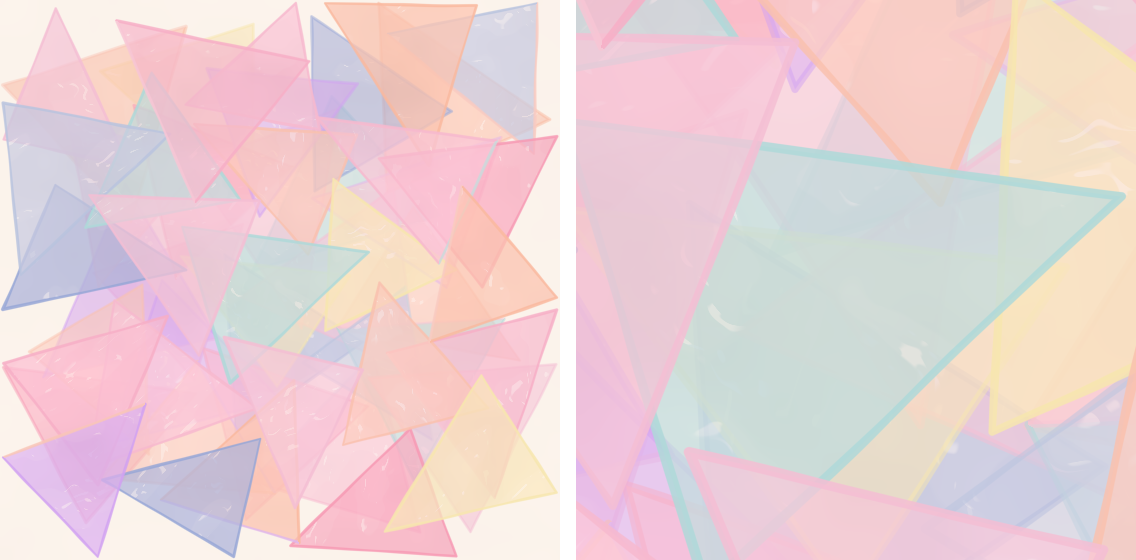
Left, the full canvas; right, a detail of the centre.
Give the GLSL for this background, as a Shadertoy shader.

```glsl
// Overlapping translucent pastel triangles with hand-drawn outlines on cream paper.
// Two jittered grids (a back and a front layer) are visited in shuffled order;
// each triangle gets a washed fill, pale brush flecks and three tinted strokes.

#define SIDE 5
#define BACK_RADIUS 0.175
#define FRONT_RADIUS 0.166
#define BACK_ALPHA 0.62
#define FRONT_ALPHA 0.74
#define JITTER 0.08
#define STROKE 0.0027
#define WOBBLE 0.0024
#define SOFTEN 0.20
#define PAPER vec3(0.985, 0.952, 0.922)
#define SEED 3.0

const vec3 BLUSH = vec3(0.97, 0.84, 0.86);
const vec3 LEMON = vec3(0.97, 0.91, 0.70);
const vec3 PALETTE[10] = vec3[10](
    vec3(0.97, 0.62, 0.72), vec3(0.98, 0.74, 0.64), vec3(0.97, 0.74, 0.82),
    vec3(0.61, 0.67, 0.85), vec3(0.97, 0.70, 0.79), vec3(0.83, 0.65, 0.95),
    vec3(0.98, 0.77, 0.70), vec3(0.70, 0.86, 0.86), vec3(0.96, 0.76, 0.84),
    vec3(0.74, 0.78, 0.88));

float hash(vec2 p) {
    vec3 q = fract(vec3(p.xyx) * 0.1031);
    q += dot(q, q.yzx + 33.33);
    return fract((q.x + q.y) * q.z);
}

float noise(vec2 p) {
    vec2 i = floor(p), f = fract(p);
    f = f * f * (3.0 - 2.0 * f);
    return mix(mix(hash(i), hash(i + vec2(1, 0)), f.x),
               mix(hash(i + vec2(0, 1)), hash(i + vec2(1, 1)), f.x), f.y);
}

float segmentDistance(vec2 p, vec2 a, vec2 b) {
    vec2 e = b - a, v = p - a;
    return length(v - e * clamp(dot(v, e) / dot(e, e), 0.0, 1.0));
}

// Distance inside the edge from a to b, positive on its left
float edgeInner(vec2 p, vec2 a, vec2 b) {
    vec2 e = normalize(b - a);
    return dot(p - a, vec2(-e.y, e.x));
}

// Corner k of a triangle, kept inside the sheet
vec2 corner(vec2 center, float radius, float turn, float id, float k) {
    float a = turn + 2.0944 * k + 0.55 * (hash(vec2(id, k + 20.0)) - 0.5);
    float r = radius * mix(0.87, 1.2, hash(vec2(id, k + 30.0)));
    return clamp(center + r * vec2(cos(a), sin(a)), 0.006, 0.994);
}

// Outline ink: mostly a deeper tint, now and then a softened second pastel
vec3 edgeInk(vec3 tint, vec3 accent, float id, float k) {
    return mix(tint * (0.92 + 0.08 * tint), accent, step(0.82, hash(vec2(id, k + 40.0))));
}

void mainImage(out vec4 fragColor, in vec2 fragCoord) {
    float scale = min(iResolution.x, iResolution.y);
    vec2 uv = (fragCoord - 0.5 * iResolution.xy) / scale + 0.5;
    float aa = 0.8 / scale;

    // Brush unevenness shared by all sheets
    vec2 sway = vec2(noise(uv * 14.0), noise(uv * 14.0 + 50.0)) - 0.5;
    vec2 p = uv + WOBBLE * sway;
    float tone = noise(uv * 6.0) - 0.5 + 0.4 * (noise(uv * 24.0) - 0.5);
    float width = STROKE * mix(0.6, 1.2, noise(uv * 18.0 + 9.0));
    vec2 bent = uv + 0.02 * noise(uv * 45.0);
    vec3 color = PAPER + 0.006 * tone;

    const int layerCount = SIDE * SIDE;
    for (int n = 0; n < 2 * layerCount; n++) {
        // Placement: shuffled grid cell plus jitter
        bool front = n >= layerCount;
        int i = front ? n - layerCount : n;
        int cell = (i * 7 + (front ? 3 : 11)) % layerCount;
        vec2 grid = vec2(cell % SIDE, cell / SIDE) / float(SIDE - 1) - 0.5;
        vec2 center = 0.5 + grid * (front ? 0.74 : 0.6);
        float radius = front ? FRONT_RADIUS : BACK_RADIUS;
        if (distance(uv, center) > 1.4 * radius + JITTER) continue;

        float id = float(n) + SEED * 61.0;
        center += JITTER * (vec2(hash(vec2(id, 1.0)), hash(vec2(id, 2.0))) - 0.5);
        radius *= mix(0.85, 1.15, hash(vec2(id, 3.0)));
        if (distance(uv, center) > 1.25 * radius + 0.01) continue;

        // Shape
        float turn = 6.2832 * hash(vec2(id, 4.0));
        vec2 a = corner(center, radius, turn, id, 0.0);
        vec2 b = corner(center, radius, turn, id, 1.0);
        vec2 c = corner(center, radius, turn, id, 2.0);
        float inner = min(edgeInner(p, a, b), min(edgeInner(p, b, c), edgeInner(p, c, a)));
        if (inner < -2.0 * STROKE - aa) continue;

        // Colour: an even cycle through the palette, with a few lemon sheets
        int hue = (i * 3 + i / 10 + (front ? 0 : 4)) % 10;
        vec3 tint = i % 13 == 5 ? LEMON : PALETTE[hue];

        // Watery fill: soft tone, faint angular patches and sparse thin flecks
        vec2 grain = vec2(cos(turn), sin(turn));
        vec2 q = vec2(dot(bent, grain), dot(bent, vec2(-grain.y, grain.x))) + id * 1.7;
        float patches = smoothstep(0.60, 0.66, noise(q * vec2(11.0, 25.0)));
        float flecks = patches * smoothstep(0.80, 0.90, noise(q * vec2(60.0, 190.0)));
        vec3 fill = mix(tint, BLUSH, SOFTEN) * (1.0 + 0.04 * tone);
        fill = mix(fill, vec3(1.0, 0.97, 0.96), 0.06 * patches + 0.4 * flecks);
        color = mix(color, fill, (front ? FRONT_ALPHA : BACK_ALPHA) * smoothstep(-aa, aa, inner));
        if (inner > 2.0 * STROKE + aa) continue;

        // Outline: the nearest edge decides the ink
        vec3 accent = mix(PALETTE[int(10.0 * hash(vec2(id, 6.0)))], BLUSH, 0.35);
        vec3 d = vec3(segmentDistance(p, a, b), segmentDistance(p, b, c), segmentDistance(p, c, a));
        float nearest = min(d.x, min(d.y, d.z));
        float k = nearest == d.x ? 0.0 : nearest == d.y ? 1.0 : 2.0;
        float line = 1.0 - smoothstep(-aa, aa, nearest - width);
        color = mix(color, edgeInk(tint, accent, id, k), line * (front ? 0.85 : 0.5));
    }
    fragColor = vec4(color, 1.0);
}
```
